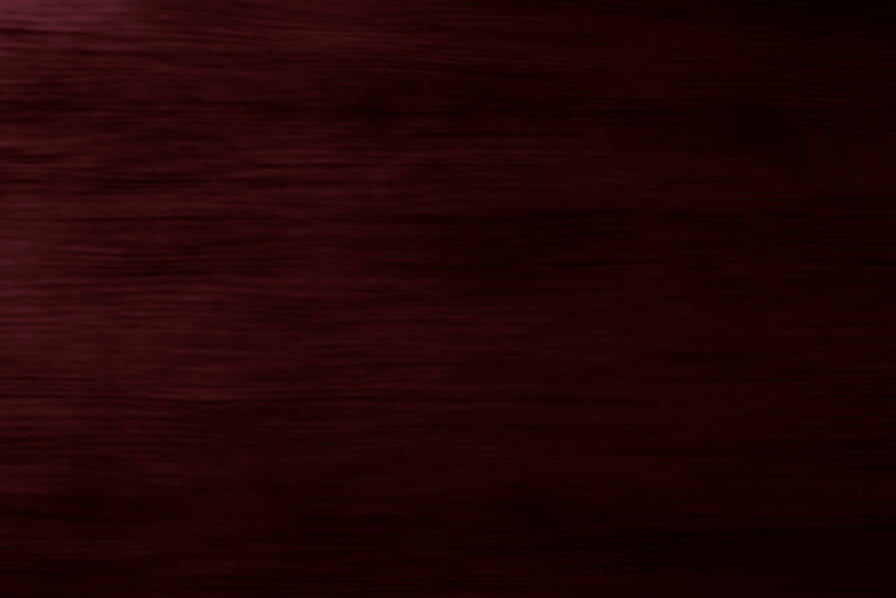
Reproduce this texture procedurally as a Shadertoy shader.

```glsl
// Dark mahogany wood: fine horizontal grain with soft knots, lit from the upper left.
#define DEEP  vec3(0.045, 0.002, 0.000)
#define SHADE vec3(0.090, 0.008, 0.002)
#define WINE  vec3(0.130, 0.012, 0.012)
#define ROSE  vec3(0.160, 0.022, 0.028)
#define GLOW  vec3(0.210, 0.050, 0.052)
#define SHEEN vec3(0.360, 0.130, 0.170)
#define FINE_LINES 66.0
#define BANDS 11.0
#define CONTRAST 1.0
#define KNOTS 4

float hash(vec2 p) {
    vec3 q = fract(p.xyx * vec3(0.1031, 0.1030, 0.0973));
    q += dot(q, q.yzx + 33.33);
    return fract((q.x + q.y) * q.z);
}

float noise(vec2 p) {
    vec2 cell = floor(p), f = fract(p);
    f = f * f * (3.0 - 2.0 * f);
    float low = mix(hash(cell), hash(cell + vec2(1, 0)), f.x);
    float high = mix(hash(cell + vec2(0, 1)), hash(cell + vec2(1, 1)), f.x);
    return mix(low, high, f.y);
}

// Noise centred on zero, roughly -1 to 1
float streak(vec2 p, float along, float across, float seed) {
    return 2.0 * noise(p * vec2(along, across) + seed) - 1.0;
}

// Bends the grain coordinates; returns the knot shading in z
vec3 bendGrain(vec2 p, float aspect) {
    vec2 g = p;
    float shade = 1.0;
    for (int i = 0; i < KNOTS; i++) {
        float k = float(i);
        float jitter = hash(vec2(k, 7.0)) - 0.5;
        vec2 centre = vec2(aspect * (k + 0.5 + 0.5 * jitter) / float(KNOTS),
                           mix(0.18, 0.79, mod(k, 2.0)) + 0.1 * jitter);
        vec2 d = p - centre;
        float swell = exp(-dot(d / vec2(0.16, 0.06), d / vec2(0.16, 0.06)));
        vec2 core = d / vec2(0.045, 0.035);
        g.y -= 0.5 * d.y * swell;
        shade *= 1.0 - 0.15 * swell - 0.28 * exp(-dot(core, core));
    }
    // Slight waver, and a slope along the top
    g.y += 0.007 * streak(p, 2.6, 5.0, 13.0) + 0.002 * streak(p, 9.0, 16.0, 41.0);
    g.y += 0.07 * p.x * smoothstep(0.7, 1.0, p.y);
    return vec3(g, shade);
}

// Soft light falling off to the right and the bottom
float lightLevel(vec2 uv) {
    float level = mix(0.176, 0.082, smoothstep(-0.1, 1.05, uv.x));
    level *= mix(0.74, 1.06, smoothstep(0.0, 0.4, uv.y));
    level *= 1.0 - 0.28 * smoothstep(0.6, 1.0, uv.y) * smoothstep(0.3, 1.0, uv.x);
    vec2 corner = (uv - vec2(0.0, 1.0)) / vec2(0.2, 0.12);
    return level + 0.09 * exp(-dot(corner, corner));
}

float rampStep(float tone, float from, float to) {
    return clamp((tone - from) / (to - from), 0.0, 1.0);
}

vec3 woodColour(float tone) {
    vec3 c = mix(DEEP * clamp(tone / DEEP.r, 0.0, 1.0), SHADE, rampStep(tone, DEEP.r, SHADE.r));
    c = mix(c, WINE, rampStep(tone, SHADE.r, WINE.r));
    c = mix(c, ROSE, rampStep(tone, WINE.r, ROSE.r));
    c = mix(c, GLOW, rampStep(tone, ROSE.r, GLOW.r));
    return mix(c, SHEEN, rampStep(tone, GLOW.r, SHEEN.r));
}

// Nearly even ridges whose spacing and strength wander
float ridges(vec2 g) {
    float phase = g.y * FINE_LINES + 0.9 * streak(g, 3.5, 24.0, 67.0);
    float strength = 0.2 + 1.0 * noise(g * vec2(3.5, 18.0) + 37.0);
    return strength * cos(6.2832 * phase);
}

// Arched contours in the upper part
float arches(vec2 p) {
    float zone = smoothstep(0.58, 0.72, p.y) * (1.0 - smoothstep(0.8, 0.92, p.y));
    float field = noise(p * vec2(2.4, 6.0) + 5.0) + 0.06 * streak(p, 14.0, 40.0, 23.0);
    return zone * cos(6.2832 * 6.0 * field);
}

void mainImage(out vec4 fragColor, in vec2 fragCoord) {
    vec2 uv = fragCoord / iResolution.xy;
    vec2 p = fragCoord / iResolution.y;
    vec3 bent = bendGrain(p, iResolution.x / iResolution.y);
    vec2 g = bent.xy;

    // Broad bands, patches and arched figure
    float grain = 0.26 * streak(g, 0.8, BANDS, 3.0);
    grain += 0.14 * streak(g, 2.5, BANDS * 2.6, 19.0);
    grain += 0.16 * streak(p, 3.5, 7.0, 29.0) + 0.07 * streak(p, 11.0, 20.0, 83.0);
    grain += 0.10 * arches(p);

    // Fine ridges, fibres, short pores and dark seams
    grain += 0.11 * ridges(g);
    grain += 0.14 * streak(g, 6.0, FINE_LINES * 1.6, 57.0);
    grain += 0.13 * streak(g, 22.0, FINE_LINES * 2.0, 91.0);
    grain += 0.09 * streak(p, 55.0, FINE_LINES * 1.4, 11.0);
    grain -= 0.18 * smoothstep(0.75, 0.92, noise(g * vec2(1.2, FINE_LINES) + 73.0));

    float tone = lightLevel(uv) * (1.03 + CONTRAST * grain) * bent.z;
    fragColor = vec4(woodColour(tone), 1.0);
}
```
